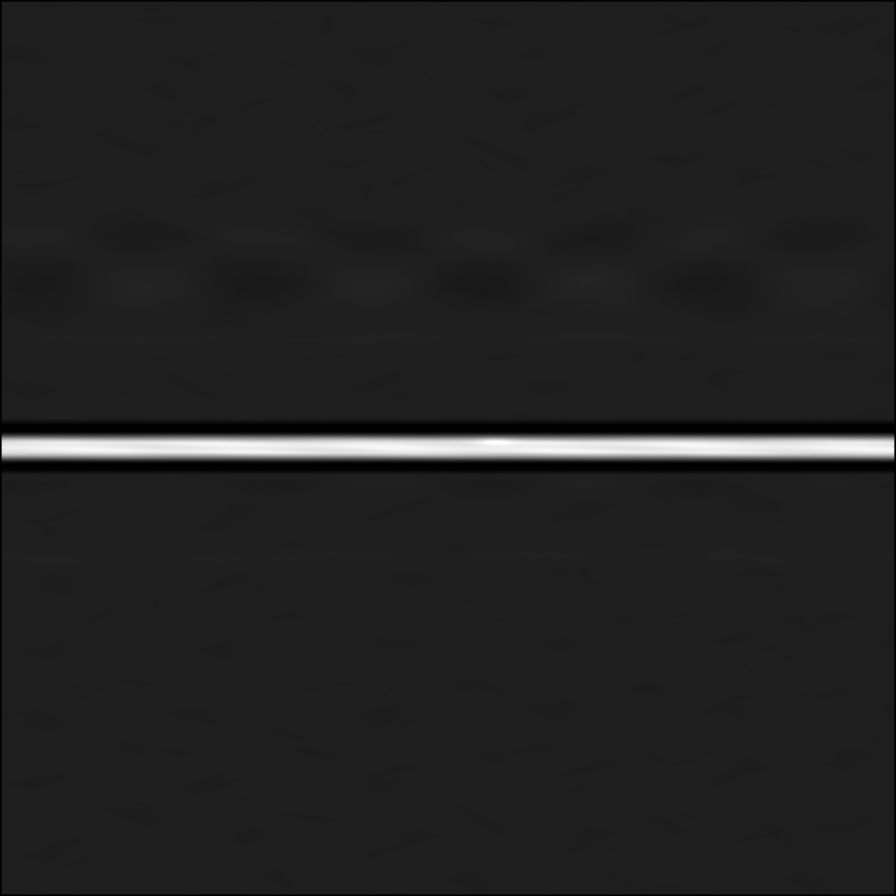
Reproduce this background procedurally as a three.js fragment shader.

```glsl
varying vec2 vUv;

const float TAU = 6.2831853;
const float BASE_GREY = 0.118;
const float BAR_WHITE = 0.93;

float bell(float x, float width) {
  float t = x / width;
  return exp(-t * t);
}

// Falls from 1 inside the inner distance to 0 beyond the outer one
float falloff(float dist, float inner, float outer) {
  return 1.0 - smoothstep(inner, outer, dist);
}

// Layered, warped sines stretched along x
float ripples(vec2 p, vec2 scale) {
  vec2 q = p * scale;
  float sum = 0.0;
  float weight = 0.5;
  for (int i = 0; i < 4; i++) {
    float k = float(i);
    q += 0.7 * sin(q.yx * vec2(0.8, 1.1) + vec2(1.7, 0.6) * k);
    sum += weight * sin(q.x + 1.3 * k) * sin(q.y + 2.1 * k);
    q = mat2(0.95, 0.3, -0.3, 0.95) * q * 1.6;
    weight *= 0.65;
  }
  return sum;
}

// Row of alternating dark and light patches; darkX is a dark centre
float patchRow(vec2 p, float rowY, float darkX, float period, float height) {
  float wave = -cos(TAU * (p.x - darkX) / period);
  return wave * bell(p.y - rowY, height);
}

// Faint uneven horizontal line
float faintLine(vec2 p, float lineY, float width) {
  float bend = 0.003 * sin(p.x * 31.0 + lineY * 40.0);
  float strength = 0.7 + 0.3 * sin(p.x * 24.0 + lineY * 17.0);
  return strength * bell(p.y - lineY - bend, width);
}

float background(vec2 p) {
  float grey = BASE_GREY + 0.005 * ripples(p, vec2(32.0, 85.0));
  grey += 0.020 * patchRow(p, 0.682, 0.035, 0.252, 0.026);
  grey += 0.014 * patchRow(p, 0.733, 0.161, 0.252, 0.018);
  grey += 0.010 * faintLine(p, 0.622, 0.009);
  grey += 0.010 * faintLine(p, 0.378, 0.008);
  grey += 0.008 * patchRow(p, 0.458, 0.035, 0.252, 0.010);
  return grey;
}

// Dark halo on both sides of the bar, slightly wider above
float halo(float offset) {
  float outer = offset > 0.0 ? 0.034 : 0.0315;
  return falloff(abs(offset), 0.0235, outer);
}

// Brightness inside the bar, with slanted streaks and one glint
float barTone(vec2 p, float offset) {
  float streaks = sin(p.x * 25.0 + offset * 420.0) * sin(p.x * 11.0 - offset * 260.0);
  float glint = bell(p.x - 0.553, 0.018) * bell(offset - 0.008, 0.005);
  return BAR_WHITE + 0.04 * streaks + 0.16 * glint;
}

// Thin dark frame along the canvas edge
float frameMask(vec2 p) {
  vec2 inset = min(p, 1.0 - p);
  return smoothstep(0.0008, 0.0030, min(inset.x, inset.y));
}

void main() {
  float offset = vUv.y - 0.5005;
  float grey = background(vUv);
  grey = mix(grey, 0.005, halo(offset));

  float bar = falloff(abs(offset), 0.004, 0.0185);
  grey = mix(grey, barTone(vUv, offset), bar);

  grey *= frameMask(vUv);
  gl_FragColor = vec4(vec3(clamp(grey, 0.0, 1.0)), 1.0);
}
```
